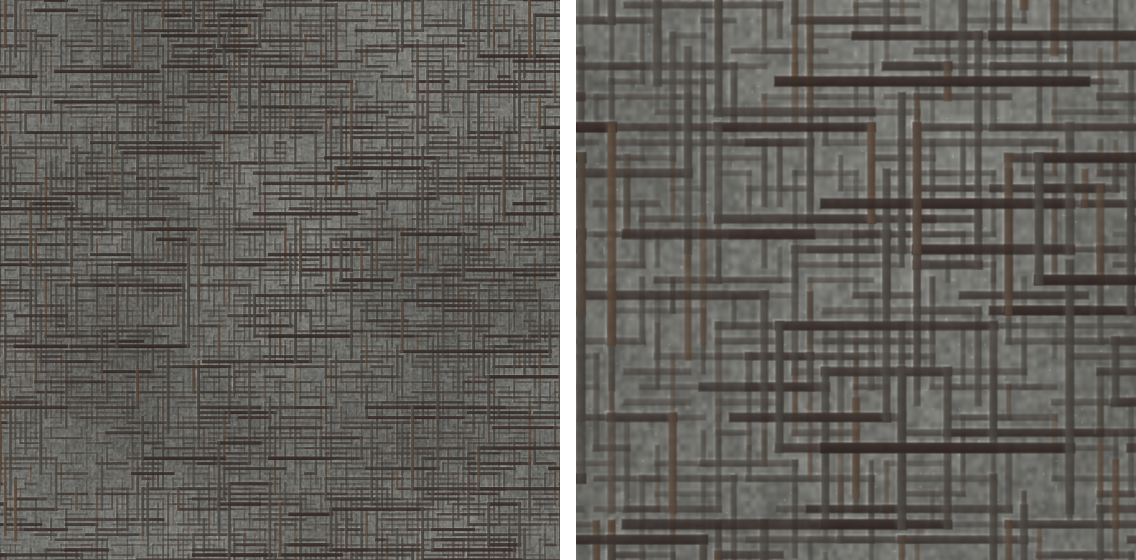
Left: the whole. Right: its middle third, enlarged.
This texture is drawn by a Shadertoy shader. Its source:

```glsl
// Weathered grey metal plate covered by a maze of dark brown rectilinear grooves.

float hash(vec2 p) {
    return fract(sin(dot(p, vec2(127.1, 311.7))) * 43758.5453);
}

float noise(vec2 p) {
    vec2 i = floor(p), f = fract(p);
    f = f * f * (3.0 - 2.0 * f);
    return mix(mix(hash(i), hash(i + vec2(1, 0)), f.x),
               mix(hash(i + vec2(0, 1)), hash(i + vec2(1, 1)), f.x), f.y);
}

float fbm(vec2 p) {
    float sum = 0.0, amp = 0.5;
    for (int i = 0; i < 4; i++) {
        sum += amp * noise(p);
        p = p * 2.03 + 17.3;
        amp *= 0.5;
    }
    return sum;
}

// Straight groove: darker towards its lower right side, thin lit rim beyond it
void groove(inout vec3 col, vec2 p, vec2 halfSize, float halfWidth, vec3 ink, float opacity) {
    float soft = max(0.0009, 0.6 / iResolution.y);
    vec2 d = abs(p) - halfSize;
    vec2 rim = abs(p - vec2(-0.0016, 0.0016)) - halfSize;
    float body = smoothstep(soft, -soft, max(d.x, d.y));
    float lit = smoothstep(soft, -soft, max(rim.x, rim.y)) * (1.0 - body);
    float across = halfSize.x > halfSize.y ? p.y : -p.x;
    col += 0.045 * lit * opacity;
    col = mix(col, ink * (1.0 + 0.16 * clamp(across / halfWidth, -1.0, 1.0)), body * opacity);
}

// Grey plate with cloudy stains and fine scratched grain
vec3 plate(vec2 uv) {
    float tone = 0.445 + 0.2 * (fbm(uv * 4.0 + 3.0) - 0.47);
    tone += 0.09 * (noise(uv * vec2(310, 240)) - 0.5);
    tone += 0.06 * (noise(uv * vec2(330, 60)) - 0.5);
    tone += 0.05 * (noise(uv * vec2(50, 290)) - 0.5);
    tone += 0.08 * smoothstep(0.86, 1.0, noise(uv * 260.0 + 40.0));
    return tone * vec3(1.0, 1.005, 0.965);
}

// Random open rectangles in a grid of the given cell count
void maze(inout vec3 col, vec2 uv, float cells, float depth) {
    vec2 home = floor(uv * cells);
    float halfWidth = mix(0.0017, 0.0031, depth);
    for (int y = -1; y <= 1; y++)
    for (int x = -1; x <= 1; x++) {
        vec2 id = home + vec2(x, y);
        vec2 seed = id + cells * 7.31;
        vec2 center = id + 0.2 + 0.6 * vec2(hash(seed), hash(seed + 31.7));
        vec2 size = mix(vec2(0.25, 0.18), vec2(0.8, 0.65),
                        vec2(hash(seed + 5.3), hash(seed + 9.1)));
        // Snap to shared tracks so that grooves line up
        center = floor(center / cells * 110.0 + 0.5) / 110.0;
        size = max(floor(size / cells * 110.0 + 0.5), 1.0) / 110.0;
        float density = 0.36 + 0.4 * noise(id / cells * 6.0 + 8.0);
        int rings = hash(seed + 2.9) > 0.7 ? 2 : 1;

        for (int ring = 0; ring < rings; ring++) {
            vec2 extent = size - float(ring) * 2.0 / 110.0;
            if (min(extent.x, extent.y) < 0.004) break;
            for (int side = 0; side < 4; side++) {
                vec2 key = seed + vec2(side * 13 + 50, ring * 19 + 70);
                if (hash(key) > density) continue;
                float dir = side % 2 == 0 ? 1.0 : -1.0;
                float pick = hash(key + 4.7);
                float opacity = mix(0.42, 0.7, depth) + 0.28 * hash(key + 8.2);
                if (side < 2) {
                    vec3 ink = mix(vec3(0.315, 0.297, 0.28), vec3(0.215, 0.175, 0.162),
                                   clamp(depth + 0.6 * (pick - 0.35), 0.0, 1.0));
                    groove(col, uv - center - vec2(0, dir * extent.y),
                           vec2(extent.x + halfWidth, halfWidth), halfWidth, ink, opacity);
                } else {
                    vec3 ink = mix(vec3(0.295, 0.278, 0.258), vec3(0.355, 0.288, 0.235),
                                   smoothstep(0.65, 0.85, pick));
                    groove(col, uv - center - vec2(dir * extent.x, 0),
                           vec2(halfWidth * 0.85, extent.y + halfWidth), halfWidth, ink, opacity);
                }
            }
        }
    }
}

void mainImage(out vec4 fragColor, in vec2 fragCoord) {
    vec2 uv = fragCoord / iResolution.y;
    vec3 col = plate(uv);

    // Fine faint grooves first, long dark ones on top
    float cells = 34.0;
    for (int layer = 0; layer < 5; layer++) {
        maze(col, uv, cells, float(layer) / 4.0);
        cells = floor(cells * 0.71);
    }

    // Worn grain and broad shading over everything
    col *= 0.95 + 0.1 * noise(uv * 280.0 + 9.0);
    col *= 0.92 + 0.17 * fbm(uv * 3.0 + 21.0);
    fragColor = vec4(col, 1.0);
}
```
